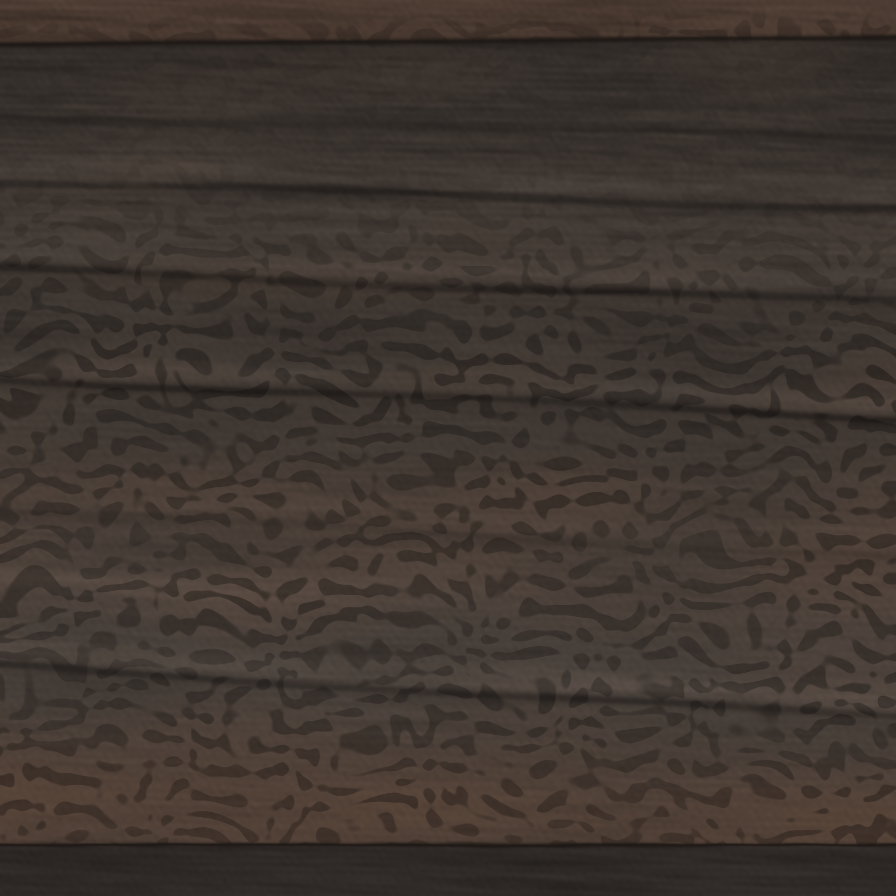
Write a WebGL 1 fragment shader that draws this texture.

```glsl
precision highp float;
// Weathered dark wood: one wide plank between the edges of two others.
// Sums of randomly turned sines make both the worm-like speckle and, when
// stretched sideways, the grain; a loop cuts the sloping grooves.

uniform vec2 u_resolution;

#define SPECKLE_SCALE vec2(36.0, 45.0)
#define SPECKLE_DEPTH 0.27
#define GRAIN_DEPTH 0.045
#define GRAIN_SLOPE 0.04
#define GROOVE_DEPTH 0.42
#define GROOVE_WIDTH 0.0048
#define TOP_JOINT 0.049
#define BOTTOM_JOINT 0.943
#define GREY_WOOD vec3(0.258, 0.228, 0.208)
#define BROWN_WOOD vec3(0.312, 0.245, 0.205)
#define SHADOW_WOOD vec3(0.182, 0.163, 0.152)
#define JOINT_COLOR vec3(0.105, 0.085, 0.075)

const float TAU = 6.28319;

float hash(float n) {
  return fract(sin(n * 127.1 + 3.7) * 43758.5);
}

// Random field of unit variance with features about one unit apart.
float waves(vec2 p, float seed) {
  float sum = 0.0;
  for (int i = 0; i < 16; i++) {
    float n = float(i) + seed * 31.0;
    float angle = TAU * hash(n);
    float k = TAU * mix(0.5, 1.45, hash(n + 0.37));
    sum += sin(k * dot(p, vec2(cos(angle), sin(angle))) + TAU * hash(n + 0.71));
  }
  return sum / sqrt(8.0);
}

float bell(float x, float width) {
  return exp(-x * x / (width * width));
}

// Brightness change from the grooves; y runs downward from the top.
float grooves(vec2 p) {
  float shade = 0.0;
  for (int i = 0; i < 6; i++) {
    float n = float(i);
    float line = 0.13 + 0.06 * n + 0.0125 * n * n;
    line += (0.023 + 0.007 * n) * p.x + 0.0025 * sin(p.x * 7.0 + n * 2.3);
    float strength = 0.9 - 0.55 * step(mod(n, 4.0), 0.5);
    strength *= 0.85 + 0.15 * sin(p.x * 9.0 + n * 4.1);
    float d = p.y - line;
    float cut = bell(d, GROOVE_WIDTH);
    float below = 0.3 * smoothstep(0.0, 0.004, d) * exp(-max(d, 0.0) / 0.014);
    float rim = bell(d + 0.018, 0.012) * (0.08 + 0.025 * n);
    shade += strength * (rim - GROOVE_DEPTH * (cut + below));
  }
  return shade;
}

void main() {
  vec2 uv = gl_FragCoord.xy / u_resolution;
  vec2 p = vec2(uv.x, 1.0 - uv.y);
  float pixel = 1.0 / u_resolution.y;
  float along = p.y - GRAIN_SLOPE * p.x;

  // Shared fields: broad mottling, coarse and fine grain, warped speckle.
  float mottle = waves(vec2(p.x * 2.2, along * 7.0), 1.0);
  float coarse = waves(vec2(p.x * 2.5, along * 42.0), 2.0);
  float fine = waves(vec2(p.x * 9.0, along * 105.0), 3.0);
  vec2 warp = vec2(waves(p * 8.0, 4.0), waves(p * 8.0, 5.0));
  float speckle = waves(p * SPECKLE_SCALE + 0.3 * warp, 6.0);
  float grit = waves(p * vec2(80.0, 100.0), 7.0);

  // Masks of the three planks, with slightly ragged joints.
  float topEdge = p.y - TOP_JOINT + 0.007 * p.x + 0.0006 * coarse;
  float bottomEdge = p.y - BOTTOM_JOINT + 0.0005 * fine;
  float soft = max(pixel, 0.0016);
  float topPlank = 1.0 - smoothstep(-soft, soft, topEdge);
  float bottomPlank = smoothstep(-soft, soft, bottomEdge);
  float mainPlank = (1.0 - topPlank) * (1.0 - bottomPlank);

  // Wood colour: grey above, warmer and lighter toward the bottom.
  float warmth = 0.9 * smoothstep(0.74, 0.9, along)
    + 0.4 * bell(along - 0.57, 0.09) + 0.25 * bell(along - 0.31, 0.02);
  warmth = clamp(warmth + 0.1 * mottle, 0.0, 1.0);
  vec3 color = mix(GREY_WOOD, BROWN_WOOD, warmth);
  float light = mix(0.83, 1.0, smoothstep(0.08, 0.24, along));
  light -= 0.06 * bell(along - 0.38, 0.07);
  light += 0.1 * smoothstep(0.46, 0.62, along) * (1.0 - 0.6 * warmth);
  light += 0.13 * bell(along - 0.645, 0.014) * smoothstep(0.8, 0.1, p.x);
  color *= light + grooves(p);
  color = mix(color, BROWN_WOOD * 0.93, topPlank);
  color = mix(color, SHADOW_WOOD, bottomPlank);

  // Dark speckle, faint in the upper boards and thinner near the bottom.
  float low = smoothstep(0.8, 0.88, along);
  float field = speckle + 0.45 * low * coarse - 0.3 * low;
  float spots = smoothstep(0.1, 0.75, field);
  float amount = mix(0.2, 1.0, smoothstep(0.16, 0.36, along)) * mainPlank;
  amount += topPlank * 0.7 * smoothstep(-0.04, -0.005, topEdge);
  amount *= 0.88 + 0.12 * mottle;
  color *= 1.0 - SPECKLE_DEPTH * amount * spots;

  // Grain and grit, strongest where the speckle is weak.
  float streaks = 0.55 * coarse + 0.45 * fine;
  color *= 1.0 + GRAIN_DEPTH * streaks * mix(1.5, 0.6, clamp(amount, 0.0, 1.0));
  color *= 1.0 + 0.025 * mottle + 0.015 * grit;

  // Joints: a thin dark gap with a soft shadow on the sunken side.
  float gap = max(bell(topEdge, 0.0035), bell(bottomEdge, 0.0026));
  float shadow = smoothstep(0.0, 0.003, topEdge) * exp(-max(topEdge, 0.0) / 0.015);
  color *= 1.0 - 0.2 * shadow;
  color = mix(color, JOINT_COLOR, 0.85 * gap);

  gl_FragColor = vec4(color, 1.0);
}
```
